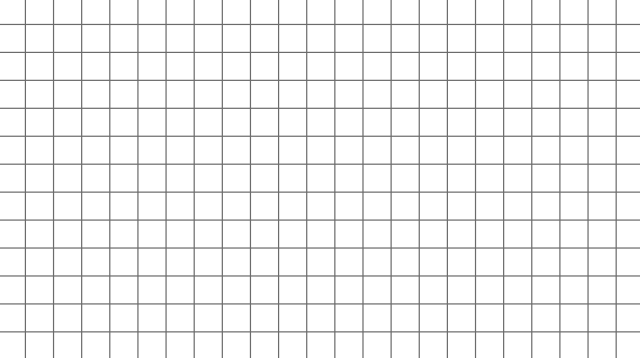
This pattern is drawn by a WebGL 2 fragment shader. Its source:

```glsl
#version 300 es
precision highp float;
// A plain grid of thin grey lines on white paper.
// Each axis is folded into repeating cells, and the exact share of the pixel
// covered by the nearest line gives smooth edges at any canvas size.

#define CELLS vec2(22.75, 12.81)       // repeats across and down
#define FIRST_LINE vec2(0.903, 0.935)  // first line from lower left, in cells
#define LINE_WIDTH 0.0034              // share of the canvas height
#define PAPER_COLOR vec3(1.0)
#define LINE_COLOR vec3(0.42)

uniform vec2 u_resolution;
out vec4 outColor;

// Share of a pixel-wide box covered by a line, per axis, all in pixels.
vec2 lineCoverage(vec2 distanceToLine, float width) {
  vec2 overlap = 0.5 * (width + 1.0) - distanceToLine;
  return clamp(overlap, 0.0, min(width, 1.0));
}

void main() {
  vec2 uv = gl_FragCoord.xy / u_resolution;

  // Distance to the nearest vertical (x) and horizontal (y) line
  vec2 cell = fract(uv * CELLS - FIRST_LINE + 0.5) - 0.5;
  vec2 distancePx = abs(cell) * u_resolution / CELLS;

  // Join both sets of lines and lay them over the paper
  vec2 coverage = lineCoverage(distancePx, LINE_WIDTH * u_resolution.y);
  float ink = 1.0 - (1.0 - coverage.x) * (1.0 - coverage.y);
  outColor = vec4(mix(PAPER_COLOR, LINE_COLOR, ink), 1.0);
}
```
